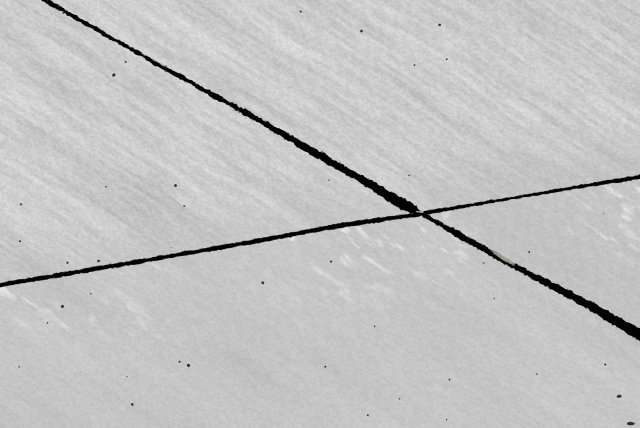
Reproduce this texture procedurally as a WebGL 1 fragment shader.

```glsl
precision highp float;
uniform vec2 u_resolution;

const vec3 CONCRETE = vec3(0.775, 0.777, 0.775);
const vec3 TAR = vec3(0.012, 0.011, 0.012);
const vec3 DUST = vec3(0.74, 0.71, 0.67);
const float BRUSH_ANGLE = -0.58;
const float BRUSH_FREQ = 125.0;
const float BRUSH_DEPTH = 0.075;
const float GRAIN_DEPTH = 0.075;
const float EDGE_ROUGHNESS = 0.0030;
const float SPECK_CELLS = 11.0;
const float SPECK_CHANCE = 0.13;

float hash(vec2 p) {
  return fract(sin(dot(p, vec2(12.9898, 78.233))) * 43758.5453);
}

float noise(vec2 p) {
  vec2 i = floor(p), f = fract(p);
  f = f * f * (3.0 - 2.0 * f);
  return mix(mix(hash(i), hash(i + vec2(1.0, 0.0)), f.x),
             mix(hash(i + vec2(0.0, 1.0)), hash(i + 1.0), f.x), f.y);
}

float fbm(vec2 p) {
  float sum = 0.0, amp = 0.5;
  for (int i = 0; i < 4; i++) {
    sum += amp * noise(p);
    p = p * 2.03 + 17.3;
    amp *= 0.5;
  }
  return sum;
}

// Tapered segment: xy is the end point, z the half width there
float taper(vec2 p, vec3 a, vec3 b) {
  vec2 ab = b.xy - a.xy;
  float h = clamp(dot(p - a.xy, ab) / dot(ab, ab), 0.0, 1.0);
  return length(p - a.xy - ab * h) - mix(a.z, b.z, h);
}

float diagonalJoint(vec2 p) {
  vec3 a = vec3(0.352, 0.859, 0.0040), b = vec3(0.586, 0.730, 0.0062);
  vec3 c = vec3(0.732, 0.645, 0.0078), d = vec3(0.840, 0.584, 0.0080);
  vec3 e = vec3(0.950, 0.518, 0.0125), f = vec3(0.986, 0.500, 0.0050);
  vec3 g = vec3(1.094, 0.439, 0.0070), h = vec3(1.211, 0.373, 0.0062);
  vec3 i = vec3(1.367, 0.293, 0.0095);
  float s = taper(p, vec3(0.098, 1.004, 0.0050), a);
  s = min(s, min(taper(p, a, b), taper(p, b, c)));
  s = min(s, min(taper(p, c, d), taper(p, d, e)));
  s = min(s, min(taper(p, e, f), taper(p, f, g)));
  s = min(s, min(taper(p, g, h), taper(p, h, i)));
  return min(s, taper(p, i, vec3(1.510, 0.208, 0.0125)));
}

float crossJoint(vec2 p) {
  vec3 a = vec3(0.254, 0.377, 0.0050), b = vec3(0.586, 0.434, 0.0050);
  vec3 c = vec3(0.781, 0.471, 0.0056), d = vec3(0.967, 0.498, 0.0050);
  vec3 e = vec3(1.172, 0.533, 0.0032), f = vec3(1.367, 0.566, 0.0038);
  float s = min(taper(p, vec3(-0.01, 0.332, 0.0050), a), taper(p, a, b));
  s = min(s, min(taper(p, b, c), taper(p, c, d)));
  s = min(s, min(taper(p, d, e), taper(p, e, f)));
  return min(s, taper(p, f, vec3(1.510, 0.589, 0.0048)));
}

// Soft elliptical patch aligned with the brushing
float patchMask(vec2 q, vec2 size) {
  return exp(-dot(q / size, q / size));
}

// Small stones scattered over a jittered grid
float scatteredSpecks(vec2 p) {
  vec2 cell = floor(p * SPECK_CELLS);
  vec2 spot = 0.2 + 0.6 * vec2(hash(cell + 3.1), hash(cell + 8.7));
  float size = mix(0.0010, 0.0026, hash(cell + 5.9));
  float d = length(p - (cell + spot) / SPECK_CELLS) - size;
  return d + step(SPECK_CHANCE, hash(cell + 1.7));
}

void main() {
  vec2 p = gl_FragCoord.xy / u_resolution.y;
  float aa = 0.8 / u_resolution.y;
  float ca = cos(BRUSH_ANGLE), sa = sin(BRUSH_ANGLE);
  mat2 toBrush = mat2(ca, -sa, sa, ca);
  vec2 q = toBrush * p;

  // Upper slabs are brushed; the lower slab is worn smooth
  float above = p.y - 0.334 - 0.170 * p.x;
  float upper = smoothstep(-0.01, 0.01, above);
  float worn = smoothstep(0.0, 0.15, above + 0.06 * (fbm(p * 9.0) - 0.5));
  float brushed = mix(0.25, mix(0.45, 1.0, worn), upper);

  // Broad tone, brush lines, grain
  float tone = 0.05 * (fbm(q * vec2(3.0, 9.0)) - 0.47);
  tone += 0.026 * worn - 0.005;
  tone += 0.05 * (noise(q * vec2(2.0, 32.0)) - 0.5) * brushed;
  float lines = noise(vec2(q.x * 13.0, q.y * BRUSH_FREQ + 1.5 * noise(q * 9.0)));
  tone += BRUSH_DEPTH * (lines - 0.5) * brushed;
  tone += GRAIN_DEPTH * (noise(q * vec2(170.0, 310.0)) - 0.5) * mix(0.55, 1.0, brushed);

  // Pale scuffs gathered just below the cross joint
  float scuffZone = (1.0 - upper) * smoothstep(-0.28, -0.02, above);
  float scuff = smoothstep(0.53, 0.75, fbm(q * vec2(22.0, 60.0)));
  tone += 0.12 * scuff * scuffZone * smoothstep(0.35, 0.6, fbm(p * 5.0));
  vec3 col = CONCRETE + tone;

  // Joints with ragged tar edges
  float rough = (noise(p * 75.0) + noise(p * 190.0) - 1.0) * EDGE_ROUGHNESS;
  float clumps = 0.004 * patchMask(p - vec2(0.738, 0.642), vec2(0.025));
  float diagonal = diagonalJoint(p) + rough * 1.25 - clumps * noise(p * 130.0);
  float tar = min(diagonal, crossJoint(p) + rough * 0.7);

  // Dust drifted into the joint
  float drift = patchMask(toBrush * (p - vec2(0.365, 0.860)), vec2(0.030, 0.005));
  drift += patchMask(toBrush * (p - vec2(1.174, 0.400)), vec2(0.038, 0.007));
  drift += 0.8 * patchMask(p - vec2(0.982, 0.505), vec2(0.012, 0.003));
  drift = smoothstep(0.25, 0.75, drift + 0.5 * (noise(p * 150.0) - 0.5));
  float tarCover = 1.0 - smoothstep(-aa, aa, tar);
  col = mix(col, mix(TAR, DUST + tone, drift * 0.85), tarCover);

  // Loose stones
  float specks = scatteredSpecks(p);
  specks = min(specks, length(p - vec2(0.266, 0.825)) - 0.0035);
  specks = min(specks, length(p - vec2(0.844, 0.927)) - 0.0030);
  specks = min(specks, length(p - vec2(0.146, 0.284)) - 0.0030);
  specks = min(specks, length(p - vec2(0.440, 0.146)) - 0.0030);
  specks = min(specks, length((p - vec2(1.446, 0.074)) * vec2(0.7, 1.0)) - 0.0036);
  specks = min(specks, length((p - vec2(1.474, 0.010)) * vec2(0.5, 1.0)) - 0.0040);
  float speckCover = 1.0 - smoothstep(-aa, aa, specks + rough * 0.6);
  col = mix(col, TAR + 0.08, speckCover * 0.9);

  gl_FragColor = vec4(clamp(col, 0.0, 1.0), 1.0);
}
```
